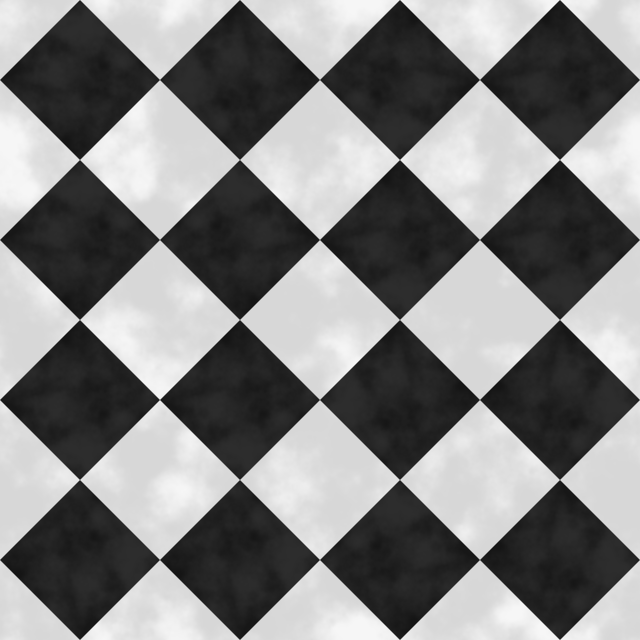
A Shadertoy shader for this pattern:

```glsl
// Diagonal checkerboard of black and white marble: a 4 by 4 grid of dark
// diamonds touching at their corners, with pale diamonds between them.
// The clouding is layered cellular noise on wrapping grids, so it tiles.

const float TILES = 4.0;          // diamonds across and down
const float PALE_CELLS = 12.0;    // coarsest noise cells across the canvas
const float DARK_CELLS = 4.0;     // coarsest noise cells across one diamond
const int OCTAVES = 5;

vec3 hash3(vec2 p, float seed) {
    vec3 q = fract(vec3(p, seed) * vec3(0.1031, 0.1030, 0.0973) + 0.137);
    q += dot(q, q.yxz + 33.33);
    return fract((q.xxy + q.yzz) * q.zyx);
}

// Soft blobs of random sign, one scattered in each cell; averages zero
float blobNoise(vec2 p, float period, float seed) {
    vec2 cell = floor(p);
    float sum = 0.0;
    for (int y = -1; y <= 1; y++) {
        for (int x = -1; x <= 1; x++) {
            vec2 neighbour = cell + vec2(x, y);
            vec3 rnd = hash3(mod(neighbour, period), seed);
            vec2 offset = p - neighbour - rnd.xy;
            float falloff = max(1.0 - dot(offset, offset), 0.0);
            sum += (2.0 * rnd.z - 1.0) * falloff * falloff * falloff;
        }
    }
    return sum;
}

// Octaves of blobs over the unit square, wrapping at its edges
float clouds(vec2 p, float cells, float seed) {
    float sum = 0.0;
    float amplitude = 1.0;
    for (int i = 0; i < OCTAVES; i++) {
        sum += amplitude * blobNoise(p * cells, cells, seed + float(i));
        cells *= 2.0;
        amplitude *= 0.5;
    }
    return sum;
}

// Mirrors and turns a centred patch at random
vec2 shufflePatch(vec2 p, vec3 rnd) {
    p *= 1.0 - 2.0 * step(0.5, rnd.xy);
    return rnd.z > 0.5 ? p.yx : p;
}

float diamondDistance(vec2 p, float radius) {
    return (abs(p.x) + abs(p.y) - radius) * inversesqrt(2.0);
}

float paleMarble(vec2 uv) {
    float n = clouds(uv, PALE_CELLS, 3.0);
    return mix(0.845, 0.965, smoothstep(-0.3, 1.3, n));
}

float darkMarble(vec2 local, vec2 tile) {
    vec2 patchUv = shufflePatch(local, hash3(tile, 29.0)) + 0.5;
    float n = clouds(patchUv, DARK_CELLS, 17.0);
    return mix(0.075, 0.175, smoothstep(-1.25, 0.8, n));
}

void mainImage(out vec4 fragColor, in vec2 fragCoord) {
    vec2 uv = fragCoord / iResolution.xy;
    vec2 grid = uv * TILES;
    vec2 tile = floor(grid);
    vec2 local = grid - tile - 0.5;

    // Diamond coverage, smoothed over one pixel
    float pixel = TILES / min(iResolution.x, iResolution.y);
    float inside = clamp(0.5 - diamondDistance(local, 0.5) / pixel, 0.0, 1.0);

    float shade = mix(paleMarble(uv), darkMarble(local, tile), inside);
    fragColor = vec4(vec3(shade), 1.0);
}
```
